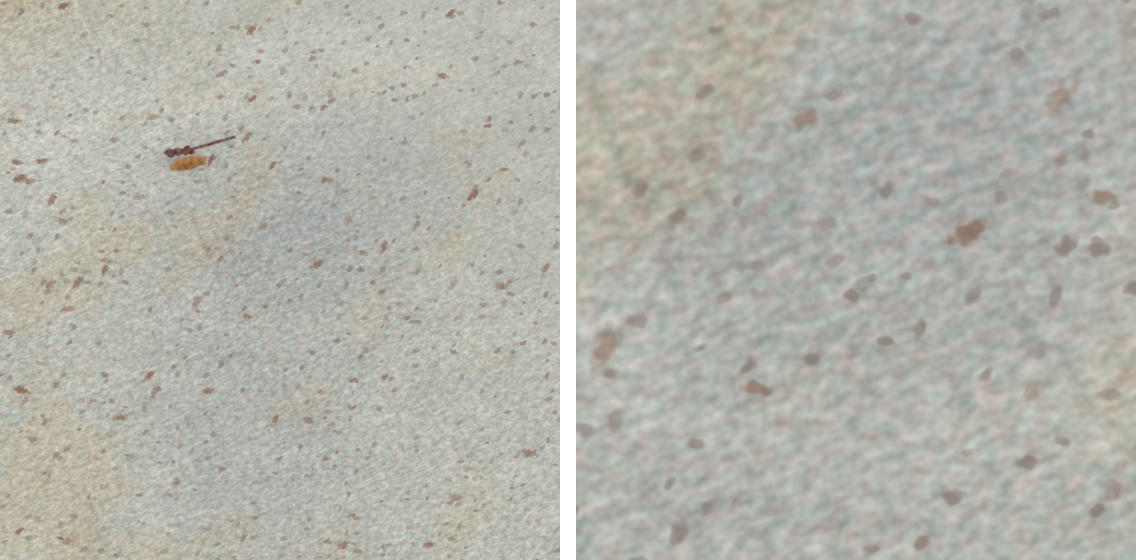
Left: the whole. Right: its middle third, enlarged.
A Shadertoy shader for this texture:

```glsl
// Pale weathered stone with fine slanted grain, grey and tan stains, brown flecks, a twig and a leaf.

vec2 hash2(vec2 p) {
    vec3 q = fract(p.xyx * vec3(0.1031, 0.1030, 0.0973));
    q += dot(q, q.yzx + 33.33);
    return fract((q.xx + q.yz) * q.zy);
}

vec2 gradient(vec2 cell) {
    float angle = 6.2832 * hash2(cell).x;
    return vec2(cos(angle), sin(angle));
}

// Gradient noise, roughly -0.6 to 0.6
float noise(vec2 p) {
    vec2 i = floor(p), f = fract(p);
    vec2 u = f * f * f * (f * (f * 6.0 - 15.0) + 10.0);
    vec2 e = vec2(0.0, 1.0);
    return mix(mix(dot(gradient(i), f), dot(gradient(i + e.yx), f - e.yx), u.x),
               mix(dot(gradient(i + e), f - e), dot(gradient(i + 1.0), f - 1.0), u.x), u.y);
}

float fbm(vec2 p) {
    float sum = 0.0, amp = 1.0;
    for (int i = 0; i < 4; i++) {
        sum += amp * noise(p);
        p = mat2(1.6, 1.2, -1.2, 1.6) * p + 7.3;
        amp *= 0.55;
    }
    return sum;
}

vec2 rotate(vec2 p, float a) {
    return vec2(cos(a) * p.x + sin(a) * p.y, cos(a) * p.y - sin(a) * p.x);
}

// Soft elliptical spot, 1 in the middle
float blob(vec2 p, vec2 radius) {
    p /= radius;
    return exp(-dot(p, p));
}

float segment(vec2 p, vec2 a, vec2 b) {
    vec2 d = b - a;
    return length(p - a - d * clamp(dot(p - a, d) / dot(d, d), 0.0, 1.0));
}

// Scattered ragged flecks, one candidate per cell
float flecks(vec2 p, float cells, vec2 radius, float density, float seed) {
    float cover = 0.0;
    vec2 home = floor(p * cells);
    for (int y = -1; y <= 1; y++)
    for (int x = -1; x <= 1; x++) {
        vec2 cell = home + vec2(x, y);
        vec2 place = hash2(cell + seed), kind = hash2(cell + seed + 57.0);
        vec2 d = rotate(p - (cell + place) / cells, 0.45 + 1.6 * (kind.y - 0.5));
        float r = length(d / (radius * (0.6 + 0.7 * place.y)));
        r += 0.6 * noise(p * 170.0 + seed);
        float present = smoothstep(0.0, 0.12, density - kind.x);
        cover = max(cover, present * (1.0 - smoothstep(0.4, 1.3, r)) * (0.5 + 0.5 * place.x));
    }
    return cover;
}

void mainImage(out vec4 fragColor, in vec2 fragCoord) {
    vec2 uv = fragCoord / iResolution.xy;
    float px = 1.0 / iResolution.y;
    vec2 slant = rotate(uv, 0.4);
    vec2 warped = uv + 0.05 * vec2(fbm(uv * 5.0), fbm(uv * 5.0 + 19.0));

    // Broad tones: cool grey worn middle, pale upper band, tan stains
    float grey = blob(rotate(warped - vec2(0.57, 0.62), 0.3), vec2(0.24, 0.15))
               + 0.7 * blob(warped - vec2(0.46, 0.24), vec2(0.18, 0.28));
    float pale = blob(rotate(warped - vec2(0.55, 0.87), 0.15), vec2(0.45, 0.09))
               + blob(warped - vec2(0.05, 0.72), vec2(0.16, 0.13));
    float tan_ = smoothstep(0.05, 0.75, fbm(slant * vec2(3.5, 6.0) + 4.0) + 0.3 - 0.45 * uv.x);
    tan_ += 0.7 * blob(warped - vec2(0.65, 0.45), vec2(0.035, 0.05));
    tan_ += 0.8 * blob(warped - vec2(0.02, 0.98), vec2(0.22, 0.07));
    vec3 color = vec3(0.727, 0.730, 0.692);
    color -= grey * vec3(0.058, 0.053, 0.030);
    color += pale * vec3(0.030, 0.032, 0.035);
    color += tan_ * vec3(0.005, -0.018, -0.052);
    color += 0.035 * fbm(slant * vec2(9.0, 16.0));

    // Fine grain with faint red and cyan tints
    float rough = mix(1.0, 0.65, smoothstep(0.5, 1.0, uv.y * 0.6 + uv.x * 0.5));
    float grain = 0.095 * noise(slant * vec2(62.0, 105.0))
                + 0.090 * noise(slant * vec2(120.0, 190.0) + 31.0)
                + 0.045 * noise(uv * 230.0);
    color += rough * grain;
    color += rough * noise(slant * vec2(75.0, 110.0) + 83.0) * vec3(0.050, -0.018, -0.015);

    // Small grey-brown pits and larger rusty crumbs in loose clusters
    float cluster = fbm(slant * vec2(4.0, 7.0) + 40.0);
    float pits = flecks(uv, 48.0, vec2(0.0065, 0.0040), 0.32 + 0.35 * cluster, 3.0);
    color = mix(color, vec3(0.50, 0.44, 0.41), 0.65 * pits);
    float crumbDensity = 0.08 + 0.3 * cluster + 0.12 * (1.0 - uv.x)
                       + 0.6 * blob(uv - vec2(0.40, 0.83), vec2(0.05, 0.06));
    float crumbs = flecks(uv, 26.0, vec2(0.012, 0.0055), crumbDensity, 11.0);
    color = mix(color, vec3(0.50, 0.35, 0.28), 0.75 * crumbs);

    // Leaf and twig, with a soft shadow
    float ragged = 0.002 * noise(uv * 90.0);
    color *= 1.0 - 0.15 * blob(uv - vec2(0.325, 0.712), vec2(0.04, 0.014));
    vec2 leaf = rotate(uv - vec2(0.337, 0.709), 0.22);
    float leafEdge = (length(leaf / vec2(0.034, 0.012)) - 1.0) * 0.012 + ragged;
    vec3 leafColor = vec3(0.60, 0.43, 0.27) + 5.0 * leaf.y + 0.12 * noise(uv * 110.0);
    color = mix(color, leafColor, 1.0 - smoothstep(-0.002 - px, 0.001 + px, leafEdge));
    float twig = segment(uv, vec2(0.335, 0.731), vec2(0.418, 0.755)) - 0.0025;
    twig = min(twig, segment(uv, vec2(0.300, 0.727), vec2(0.338, 0.731)) - 0.0065 + 4.0 * ragged);
    vec3 twigColor = vec3(0.42, 0.30, 0.28) + 0.2 * noise(uv * 130.0);
    color = mix(color, twigColor, 1.0 - smoothstep(-0.001 - px, 0.001 + px, twig));

    fragColor = vec4(clamp(color, 0.0, 1.0), 1.0);
}
```
